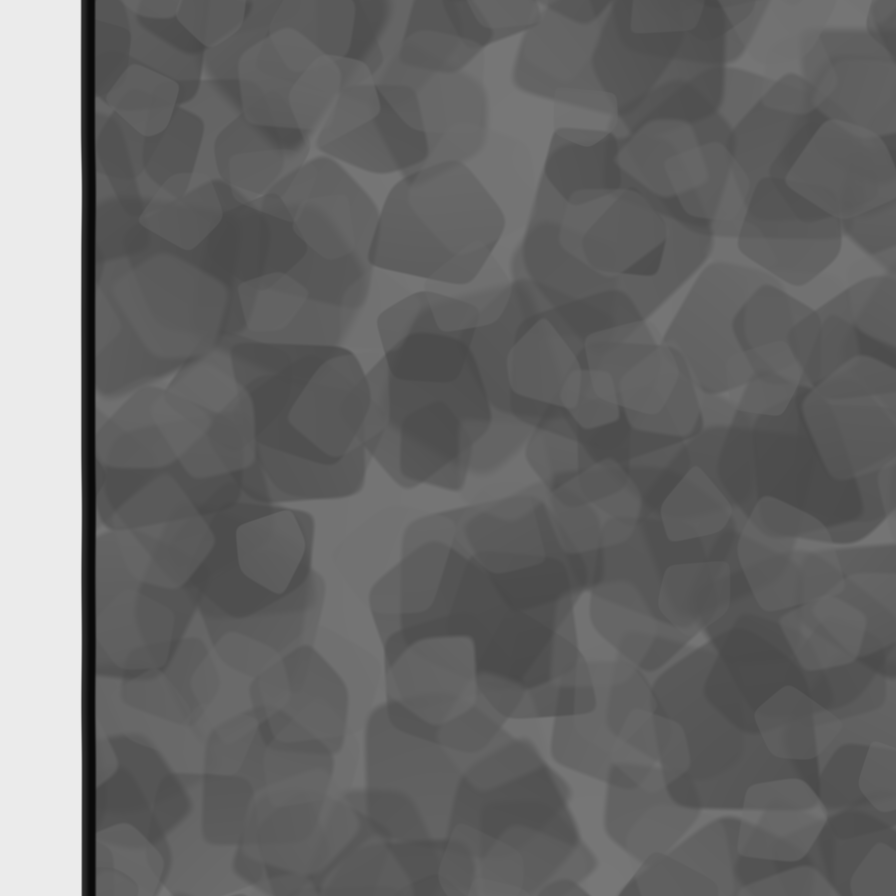
Give the GLSL for this texture, as a WebGL 1 fragment shader.

```glsl
precision highp float;
uniform vec2 u_resolution;

vec3 hash3(vec2 p) {
  vec3 q = fract(vec3(p.xyx) * vec3(0.1031, 0.1030, 0.0973));
  q += dot(q, q.yxz + 33.33);
  return fract((q.xxy + q.yzz) * q.zyx);
}

float noise1(float x) {
  float i = floor(x);
  return mix(hash3(vec2(i, 7.0)).x, hash3(vec2(i + 1.0, 7.0)).x, smoothstep(0.0, 1.0, x - i));
}

// Rounded irregular pentagon: 1 on the outline, 0 at the centre
float pebble(vec2 p, float radius, vec2 seed) {
  float turn = hash3(seed + 3.7).x * 6.2832;
  float sum = 0.0;
  for (int i = 0; i < 5; i++) {
    vec3 rnd = hash3(seed + float(i) * 5.3 + 11.0);
    float angle = turn + (float(i) + 0.45 * (rnd.x - 0.5)) * 1.2566;
    float reach = radius * mix(0.78, 1.12, rnd.y);
    float side = max(dot(p, vec2(cos(angle), sin(angle))) / reach, 0.0);
    sum += pow(side, 9.0);
  }
  return pow(sum + 1e-9, 1.0 / 9.0);
}

// One sheet of translucent pebbles laid over the tone below
float pebbleLayer(float tone, vec2 uv, float cell, vec2 sizes, float pebbleTone, float opacity, float layerSeed) {
  vec2 p = uv / cell + layerSeed * 0.37;
  vec2 id = floor(p);
  for (int y = -1; y <= 1; y++) {
    for (int x = -1; x <= 1; x++) {
      vec2 home = id + vec2(float(x), float(y));
      vec2 seed = home + layerSeed * 17.0 + 50.0;
      vec3 place = hash3(seed);
      vec3 look = hash3(seed + 91.3);
      vec2 offset = p - home - mix(vec2(0.05), vec2(0.95), place.xy);
      float d = pebble(offset, mix(sizes.x, sizes.y, place.z), seed);
      float softness = mix(0.05, 0.16, look.x * look.x);
      float cover = 1.0 - smoothstep(1.0 - softness, 1.0 + 0.02, d);
      // Opacity drifts across each pebble
      float drift = 1.0 + 0.5 * dot(offset, look.yz * 2.0 - 1.0);
      float alpha = clamp(opacity * mix(0.65, 1.3, look.y) * drift, 0.0, 1.0);
      tone = mix(tone, pebbleTone + 0.03 * (look.z - 0.5), cover * alpha);
    }
  }
  return tone;
}

void main() {
  vec2 uv = gl_FragCoord.xy / u_resolution;

  // Dark pebbles over a paler ground, then smaller pale ones
  float tone = 0.46;
  tone = pebbleLayer(tone, uv, 0.155, vec2(0.42, 0.72), 0.29, 0.48, 1.0);
  tone = pebbleLayer(tone, uv, 0.125, vec2(0.36, 0.68), 0.29, 0.46, 2.0);
  tone = pebbleLayer(tone, uv, 0.118, vec2(0.30, 0.56), 0.43, 0.38, 3.0);
  tone += 0.012 * (noise1(uv.x * 6.0 + 20.0) + noise1(uv.y * 6.0 + 40.0) - 1.0);

  // Black rule and white margin on the left
  float wobble = 0.0012 * (noise1(uv.y * 14.0) - 0.5);
  float x = uv.x + wobble;
  float rule = mix(0.16, 0.04, smoothstep(0.093, 0.101, x));
  tone = mix(rule, tone, smoothstep(0.1045, 0.1085, x));
  tone = mix(0.92, tone, smoothstep(0.0895, 0.0925, x));

  gl_FragColor = vec4(vec3(tone), 1.0);
}
```
